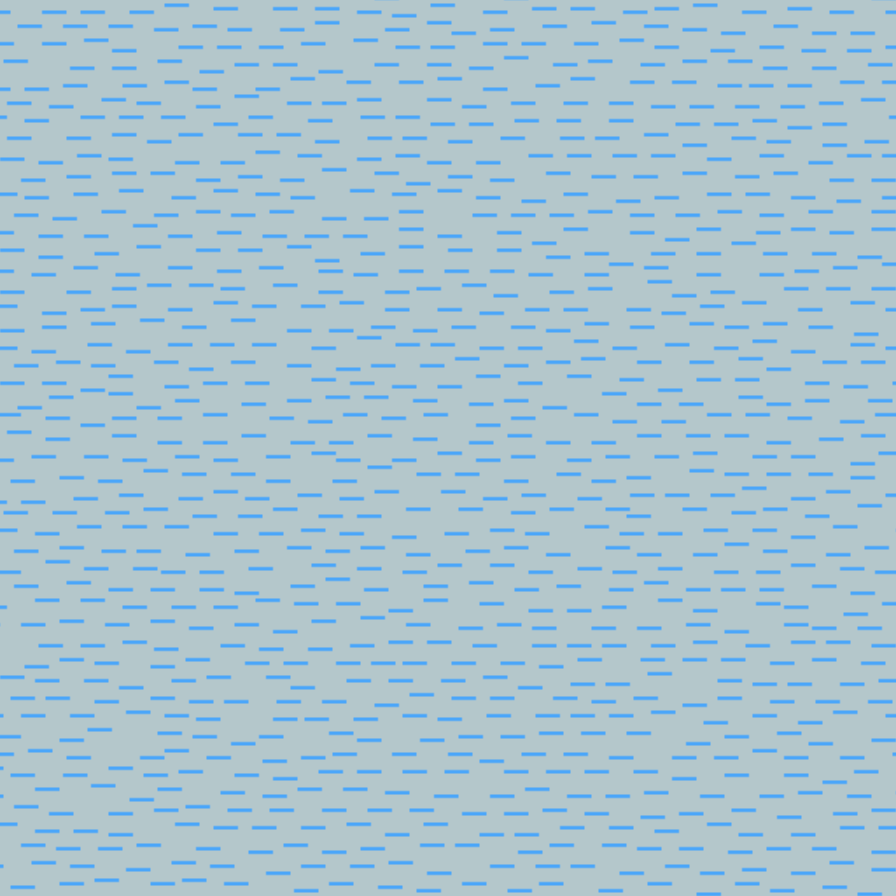
Write a three.js fragment shader that draws this pattern.

```glsl
// Short horizontal blue dashes scattered evenly over a pale grey-blue ground.
varying vec2 vUv;

const vec3 GROUND_COLOR = vec3(0.706, 0.780, 0.796);
const vec3 DASH_COLOR = vec3(0.290, 0.650, 0.980);
const vec2 CELL = vec2(1.0 / 20.0, 1.0 / 48.0);  // one dash per cell
const float GRID = 1.0 / 256.0;                  // dashes snap to this raster
const vec2 DASH_SIZE = vec2(7.0, 1.0) * GRID;
const vec2 MIN_SPACING = vec2(0.043, 0.0195);    // dashes closer than this repel
const float JITTER = 0.72;                       // scatter as a share of the cell
const float REPULSION = 0.55;
const float EDGE = 1.0 / 512.0;                  // width of the smoothed edge

vec2 hash2(vec2 p) {
  vec3 q = fract(p.xyx * vec3(0.1031, 0.1030, 0.0973));
  q += dot(q, q.yzx + 33.33);
  return fract((q.xx + q.yz) * q.zy);
}

// Every other row is shifted by half a cell, like bricks.
float rowShift(float row) {
  return 0.5 * mod(row, 2.0);
}

vec2 scatteredPoint(vec2 id) {
  vec2 offset = (hash2(id + 71.0) - 0.5) * JITTER;
  return (id + 0.5 + vec2(rowShift(id.y), 0.0) + offset) * CELL;
}

// Pushes a point away from its close neighbours, then snaps it to the raster.
vec2 dashCenter(vec2 id) {
  vec2 center = scatteredPoint(id);
  vec2 push = vec2(0.0);
  for (int j = -1; j <= 1; j++) {
    for (int i = -1; i <= 1; i++) {
      if (i == 0 && j == 0) continue;
      vec2 away = (center - scatteredPoint(id + vec2(i, j))) / MIN_SPACING;
      float gap = max(length(away), 0.001);
      push += away / gap * max(1.0 - gap, 0.0);
    }
  }
  center += push * REPULSION * MIN_SPACING;
  return (floor(center / GRID) + 0.5) * GRID;
}

float dashCoverage(vec2 p) {
  vec2 d = abs(p) - 0.5 * DASH_SIZE;
  vec2 inside = clamp(0.5 - d / EDGE, 0.0, 1.0);
  return inside.x * inside.y;
}

void main() {
  float coverage = 0.0;
  float baseRow = floor(vUv.y / CELL.y);

  // Dashes of the surrounding cells may reach this point.
  for (int j = -1; j <= 1; j++) {
    float row = baseRow + float(j);
    float baseColumn = floor(vUv.x / CELL.x - rowShift(row));
    for (int i = -1; i <= 1; i++) {
      vec2 id = vec2(baseColumn + float(i), row);
      coverage = max(coverage, dashCoverage(vUv - dashCenter(id)));
    }
  }

  gl_FragColor = vec4(mix(GROUND_COLOR, DASH_COLOR, coverage), 1.0);
}
```
